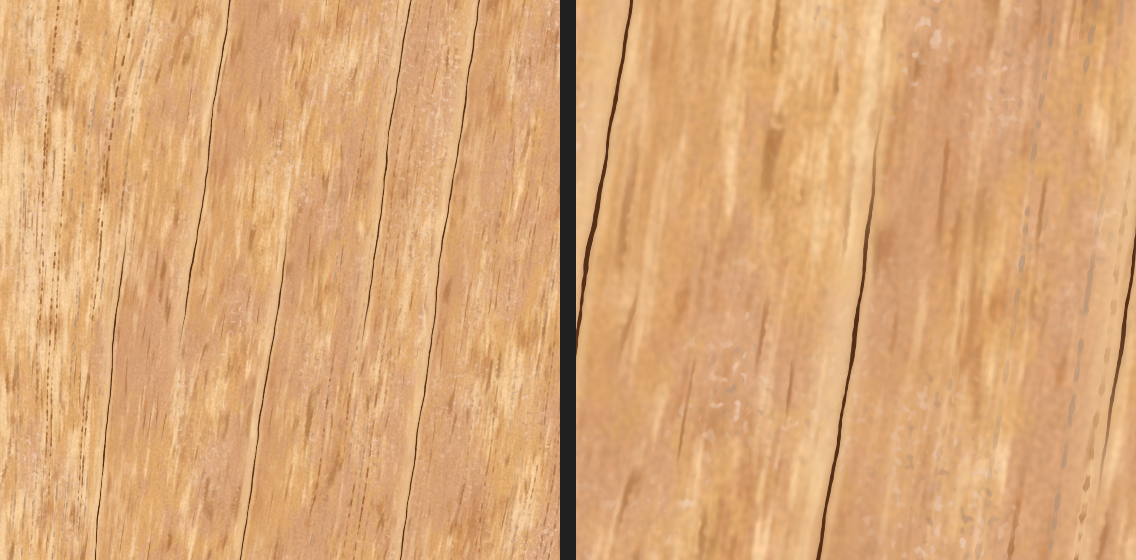
Left: the whole. Right: its middle third, enlarged.
A Shadertoy shader for this texture:

```glsl
// Weathered, honey-coloured wood with a leaning grain, long cracks and ragged pores.
// Gradient noise in grain coordinates (across, along) gives patches and fibres;
// pore rows and hairline cracks are laid over them.

const vec3 GOLD  = vec3(0.885, 0.670, 0.430);
const vec3 ROSE  = vec3(0.845, 0.632, 0.465);
const vec3 CREAM = vec3(0.965, 0.815, 0.620);
const vec3 OCHRE = vec3(0.765, 0.515, 0.305);
const vec3 CHALK = vec3(0.935, 0.800, 0.700);
const vec3 PORE  = vec3(0.600, 0.370, 0.190);
const vec3 ASH   = vec3(0.690, 0.560, 0.455);
const vec3 CRACK = vec3(0.280, 0.140, 0.060);
const int CRACK_COUNT = 5;

vec2 hash22(vec2 p) {
    vec3 q = fract(p.xyx * vec3(0.1031, 0.1030, 0.0973));
    q += dot(q, q.yzx + 33.33);
    return fract((q.xx + q.yz) * q.zy);
}

// Gradient noise, roughly -1 to 1
float gradientNoise(vec2 p) {
    vec2 i = floor(p), f = p - i;
    vec2 u = f * f * f * (f * (f * 6.0 - 15.0) + 10.0);
    vec2 e = vec2(0.0, 1.0);
    float a = dot(hash22(i) * 2.0 - 1.0, f);
    float b = dot(hash22(i + e.yx) * 2.0 - 1.0, f - e.yx);
    float c = dot(hash22(i + e.xy) * 2.0 - 1.0, f - e.xy);
    float d = dot(hash22(i + e.yy) * 2.0 - 1.0, f - e.yy);
    return 1.5 * mix(mix(a, b, u.x), mix(c, d, u.x), u.y);
}

float fbm(vec2 p, int octaves) {
    float sum = 0.0, gain = 0.65;
    for (int i = 0; i < octaves; i++) {
        sum += gain * gradientNoise(p);
        p = p * 2.1 + 17.3;
        gain *= 0.6;
    }
    return sum;
}

// 1 inside [lo, hi], with soft borders
float band(float x, float lo, float hi, float soft) {
    return smoothstep(lo - soft, lo + soft, x) * (1.0 - smoothstep(hi - soft, hi + soft, x));
}

// Canvas position to (across, along) the leaning grain
vec2 grainSpace(vec2 uv) {
    float lean = mix(0.035, 0.145, smoothstep(0.02, 0.32, uv.x));
    float sway = 0.007 * gradientNoise(uv * vec2(2.0, 3.0) + 5.0);
    return vec2(uv.x - lean * (uv.y - 0.5) + sway, uv.y);
}

vec3 woodBase(vec2 g, vec2 uv, float grit) {
    float patches = fbm(g * vec2(9.0, 4.0) + 3.0, 5);
    float streaks = fbm(g * vec2(38.0, 5.0) + 40.0, 3);
    float fibres = fbm(g * vec2(120.0, 16.0) + 70.0, 2);
    float mottle = fbm(uv * vec2(60.0, 42.0) + 11.0, 3);
    float paleSide = 1.0 - smoothstep(0.10, 0.30, g.x);
    float rosy = patches + 0.5 * mottle - 0.25 * paleSide;
    vec3 wood = mix(GOLD, ROSE, smoothstep(-0.25, 0.30, rosy));
    float pale = streaks - 0.6 * patches + 0.5 * fibres + 0.25 * mottle + 0.30 * paleSide;
    wood = mix(wood, CREAM, 0.9 * smoothstep(-0.05, 0.75, pale));
    float tan = fbm(g * vec2(15.0, 7.0) + 90.0, 4) - 0.5 * fibres + 0.4 * mottle;
    wood = mix(wood, OCHRE, 0.75 * smoothstep(0.10, 0.75, tan - 0.15 * paleSide));
    return wood * (1.0 + 0.05 * fibres + 0.04 * mottle + 0.06 * grit);
}

// Chalky crumbs gathered in loose patches, with small shaded pits
vec3 addCrust(vec3 color, vec2 g, vec2 uv) {
    float place = fbm(g * vec2(9.0, 4.0) + 130.0, 4) + 0.15 * smoothstep(0.3, 0.7, g.x);
    float crumbs = fbm(uv * vec2(125.0, 105.0) + 23.0, 2);
    float area = smoothstep(-0.05, 0.45, place);
    color = mix(color, CHALK, area * (0.18 + 0.65 * smoothstep(0.1, 0.45, crumbs)));
    return mix(color, ASH, 0.6 * area * smoothstep(0.2, 0.55, -crumbs));
}

// Fine broken hairlines where a stretched noise crosses zero
vec3 addHairlines(vec3 color, vec2 g, float grit) {
    float ridge = abs(gradientNoise(g * vec2(48.0, 3.5) + 210.0) + 0.05 * grit);
    float broken = smoothstep(0.0, 0.4, fbm(g * vec2(40.0, 14.0) + 260.0, 2));
    return mix(color, PORE, 0.55 * broken * (1.0 - smoothstep(0.02, 0.13, ridge)));
}

// Ragged rows of pores; one jittered row per column across the grain
vec3 addPores(vec3 color, vec2 g, float rows, float seed, float grit, float pixel) {
    float column = floor(g.x * rows);
    vec2 rnd = hash22(vec2(column, seed));
    float wander = 0.14 * gradientNoise(vec2(g.y * 8.0, column + seed));
    float offset = abs(fract(g.x * rows) - mix(0.3, 0.7, rnd.x) - wander) / rows;
    float beads = gradientNoise(vec2(column * 7.3 + seed, g.y * 105.0));
    float run = fbm(vec2(column * 3.7 + seed, g.y * 4.0), 2);
    float zone = band(g.x, 0.03, 0.22, 0.03);
    zone = max(zone, band(g.x, 0.58, 0.72, 0.02) * (1.0 - 0.4 * g.y));
    zone = max(zone, 0.65 * smoothstep(0.80, 0.90, g.x) * (1.0 - 0.5 * g.y));
    float width = 0.0013 + 0.0007 * beads + 0.0012 * grit;
    float line = 1.0 - smoothstep(width - pixel, width + pixel, offset);
    float dash = mix(0.2, 1.0, smoothstep(-0.2, 0.25, beads));
    float mask = line * dash * smoothstep(-0.2, 0.2, run) * mix(0.1, 1.0, zone);
    return mix(color, mix(PORE, ASH, step(0.6, rnd.y)), 0.85 * mask);
}

// Cracks alternate between lower and upper half; the last runs the full height
vec3 addCracks(vec3 color, vec2 g, float grit, float pixel) {
    for (int i = 0; i < CRACK_COUNT; i++) {
        float id = float(i);
        bool upper = i % 2 == 1;
        float lo = upper ? 0.42 : -0.3;
        float hi = (upper || i == CRACK_COUNT - 1) ? 1.3 : 0.55;
        float center = 0.215 + 0.143 * id - 0.02 * sin(id * 1.57);
        center += 0.007 * fbm(vec2(g.y * 5.0, id * 9.1), 4);
        float side = g.x - center;
        float reach = band(g.y, lo - 0.05, hi + 0.06, 0.10);
        float rim = smoothstep(-0.03, -0.004, side) * (1.0 - smoothstep(0.002, 0.009, side));
        float shade = smoothstep(0.003, 0.012, side) * (1.0 - smoothstep(0.02, 0.10, side));
        color = mix(color, mix(OCHRE, ROSE, 0.6), 0.35 * shade * reach);
        color = mix(color, CREAM, 0.6 * rim * reach);
        float open = band(g.y, lo, hi, 0.07);
        float width = 0.0010 + 0.0011 * fbm(vec2(g.y * 18.0, id + 60.0), 2) + 0.0004 * grit;
        float gap = 1.0 - smoothstep(width - pixel, width + pixel, abs(side));
        color = mix(color, PORE, 0.5 * exp(-abs(side) * 480.0) * open);
        color = mix(color, CRACK, 0.9 * gap * open);
    }
    return color;
}

void mainImage(out vec4 fragColor, in vec2 fragCoord) {
    vec2 uv = fragCoord / iResolution.y;
    float pixel = 0.6 / iResolution.y;
    float grit = gradientNoise(uv * vec2(230.0, 190.0) + 7.0);
    vec2 g = grainSpace(uv);
    vec3 color = addHairlines(addCrust(woodBase(g, uv, grit), g, uv), g, grit);
    color = addPores(color, g, 46.0, 4.0, grit, pixel);
    color = addPores(color, g + 0.007, 31.0, 19.0, grit, pixel);
    fragColor = vec4(addCracks(color, g, grit, pixel), 1.0);
}
```
